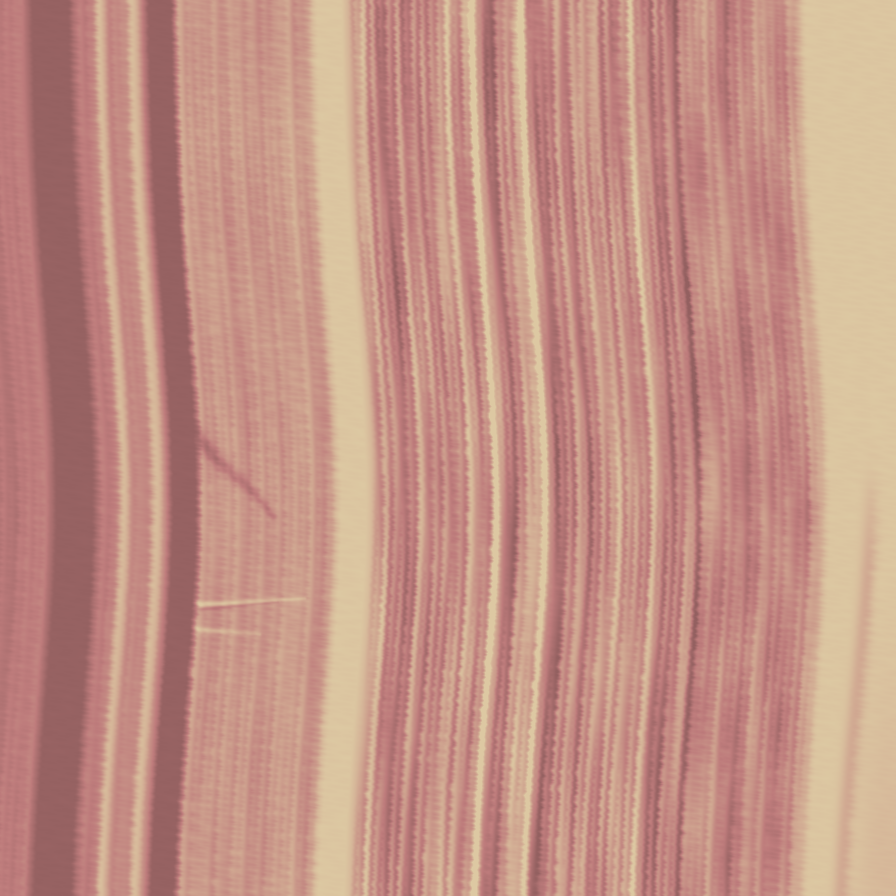
Write a WebGL 1 fragment shader that draws this texture.

```glsl
precision highp float;
// Bowed vertical strata in rose, tan and cream, like a smeared cross-section.
// Soft bands set a tone along a bent axis; layered sines add streaks and
// stretched cellular noise adds cross grain; a colour ramp maps the tone.
uniform vec2 u_resolution;

vec2 hash2(vec2 p) {
  return fract(sin(vec2(dot(p, vec2(127.1, 311.7)), dot(p, vec2(269.5, 183.3)))) * 43758.5453);
}

// Distance to the nearest scattered cell point, about 0 to 1
float cellular(vec2 p) {
  vec2 cell = floor(p), f = fract(p);
  float nearest = 2.0;
  for (int j = -1; j <= 1; j++) {
    for (int i = -1; i <= 1; i++) {
      vec2 o = vec2(float(i), float(j));
      vec2 d = o + hash2(cell + o) - f;
      nearest = min(nearest, dot(d, d));
    }
  }
  return sqrt(nearest);
}

// Layered sines across the strata, each swelling and fading along its length
float streaks(float u, float y) {
  float sum = 0.0, freq = 67.0;
  for (int i = 0; i < 7; i++) {
    float k = float(i);
    float swell = 0.7 + 0.4 * sin(y * (5.0 + 2.3 * k) + k * 2.1 + u * 19.0);
    sum += swell * sin(u * freq + k * k * 1.7 + 0.5 * sin(y * 4.0 + k));
    freq *= 1.47;
  }
  return sum;
}

float band(float u, float a, float b, float soft) {
  return smoothstep(a - soft, a + soft, u) * (1.0 - smoothstep(b - soft, b + soft, u));
}

float line(float u, float center, float width) {
  float d = (u - center) / width;
  return exp(-d * d);
}

// Soft stroke from a to b that thins towards b
float stroke(vec2 p, vec2 a, vec2 b, float width) {
  vec2 ab = b - a;
  float t = clamp(dot(p - a, ab) / dot(ab, ab), 0.0, 1.0);
  return line(length(p - a - ab * t), 0.0, width * (1.0 - 0.5 * t)) * (1.0 - 0.5 * t);
}

vec3 ramp(float t) {
  vec3 umber = vec3(0.575, 0.375, 0.375);
  vec3 rose = vec3(0.745, 0.485, 0.485);
  vec3 tan_ = vec3(0.81, 0.64, 0.56);
  vec3 cream = vec3(0.865, 0.785, 0.635);
  vec3 c = mix(umber, rose, clamp(t / 0.35, 0.0, 1.0));
  c = mix(c, tan_, clamp((t - 0.35) / 0.3, 0.0, 1.0));
  return mix(c, cream, clamp((t - 0.65) / 0.33, 0.0, 1.0));
}

void main() {
  vec2 p = gl_FragCoord.xy / u_resolution;

  // Bent axis with edges roughened by the grain
  float grain = cellular(vec2(p.x * 42.0, p.y * 190.0 + p.x * 25.0)) - 0.5;
  float bow = (p.y - 0.44) / 0.3;
  float u = p.x - 0.028 * exp(-bow * bow) + 0.003 * grain;
  float mottle = cellular(vec2(u * 26.0, p.y * 7.0)) - 0.5;
  float s = streaks(u, p.y);

  // Streaked ground, calmer on the left and patchy on the right
  float striped = band(u, 0.39, 0.75, 0.01);
  float patchy = band(u, 0.75, 0.89, 0.006);
  float tone = 0.58 - 0.05 * striped - 0.1 * patchy;
  tone += s * (0.035 + 0.075 * striped + 0.02 * patchy);
  tone += mottle * (0.1 + 0.08 * striped + 0.22 * patchy) + grain * 0.13;

  // Distinct seams among the streaks
  tone += 0.45 * line(u, 0.527, 0.006) + 0.25 * line(u, 0.578, 0.008);
  tone -= 0.22 * line(u, 0.594, 0.009) + 0.18 * line(u, 0.435, 0.009);
  tone -= 0.28 * line(u, 0.752, 0.007) + 0.15 * line(u, 0.541, 0.005);

  // Oblique crack and pale slits in the calm ground
  vec2 q = p + vec2(0.0, 0.005 * sin(p.x * 60.0));
  tone -= 0.4 * stroke(q, vec2(0.2, 0.54), vec2(0.305, 0.42), 0.009);
  tone += 0.4 * stroke(p, vec2(0.208, 0.324), vec2(0.34, 0.332), 0.004);
  tone -= 0.25 * stroke(p, vec2(0.21, 0.319), vec2(0.31, 0.328), 0.003);
  tone += 0.3 * stroke(p, vec2(0.212, 0.298), vec2(0.29, 0.292), 0.004);

  // Rose margin and the pair of pale lines between the dark bands
  float margin = 1.0 - smoothstep(0.15, 0.17, u);
  float pale = 0.36 + 0.5 * line(u, 0.11, 0.006) + 0.52 * line(u, 0.148, 0.007)
    + 0.1 * line(u, 0.128, 0.01) - 0.06 * line(u, -0.01, 0.02);
  tone = mix(tone, pale + 0.02 * s + 0.08 * grain, margin);

  // Flat dark and cream bands
  float dark = max(band(u, 0.03, 0.08, 0.006), band(u, 0.161, 0.194, 0.005));
  tone = mix(tone, 0.03 + 0.03 * grain, dark);
  float cream = max(band(u, 0.345, 0.388, 0.009), smoothstep(0.878, 0.9, u));
  float stain = line(u, 0.935 + 0.02 * p.y, 0.009) * (1.0 - smoothstep(0.35, 0.52, p.y));
  float blush = smoothstep(0.93, 0.98, u) * (1.0 - smoothstep(0.0, 0.4, p.y));
  tone = mix(tone, 0.96 - 0.25 * stain - 0.12 * blush + 0.05 * grain, cream);

  gl_FragColor = vec4(ramp(tone), 1.0);
}
```
